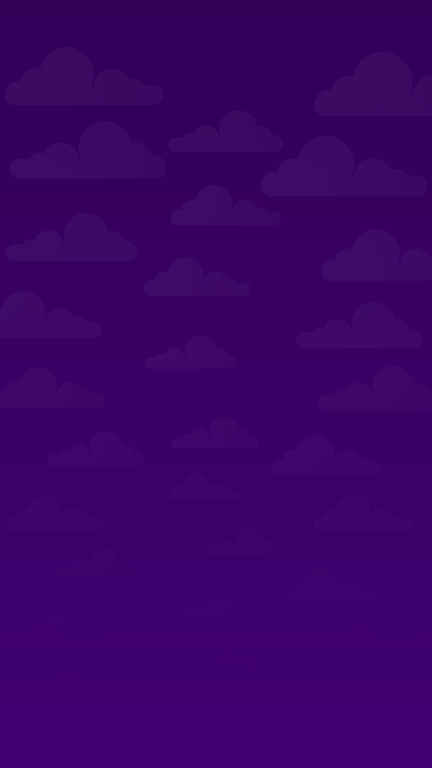
Write a WebGL 2 fragment shader that draws this pattern.

```glsl
#version 300 es
precision highp float;
// Night sky of flat-bottomed clouds over a violet gradient.
// Three staggered columns of jittered clouds shrink and fade toward the
// horizon; each cloud is a union of circles resting on a rounded base.

#define SKY_TOP vec3(0.200, 0.000, 0.345)
#define SKY_BOTTOM vec3(0.255, 0.000, 0.450)
#define CLOUD_TINT vec3(1.0, 1.0, 1.0)
#define CLOUD_ALPHA 0.043
#define ROWS 10
#define COLUMNS 3
#define NEAR_WIDTH 0.40
#define FAR_WIDTH 0.13
#define JITTER vec2(0.19, 0.026)
#define SMALL_SHARE 0.12

uniform vec2 u_resolution;
out vec4 fragColor;

float hash(vec2 p) {
    return fract(sin(dot(p, vec2(127.1, 311.7))) * 43758.5453);
}

float circle(vec2 p, vec2 center, float radius) {
    return length(p - center) - radius;
}

// Signed distance to a cloud of unit width, its base resting on y = 0.
float cloudDistance(vec2 p) {
    float baseX = clamp(p.x, -0.437, 0.437);
    float d = circle(p, vec2(baseX, 0.063), 0.063);
    d = min(d, circle(p, vec2(-0.31, 0.090), 0.075));
    d = min(d, circle(p, vec2(-0.175, 0.115), 0.115));
    d = min(d, circle(p, vec2(0.11, 0.195), 0.170));
    d = min(d, circle(p, vec2(0.30, 0.125), 0.105));
    d = min(d, circle(p, vec2(0.42, 0.075), 0.075));
    return max(d, -p.y);
}

// Coverage of one cloud, with its own size, offset and facing.
float cloudLayer(vec2 p, float column, float row, float aspect) {
    vec2 id = vec2(column, row);
    float middle = column == 1.0 ? 1.0 : 0.0;

    // Rows get closer together toward the horizon.
    float step = row + 0.5 * middle + 0.08 * column;
    float depth = 0.130 + 0.109 * step - 0.0026 * step * step;
    vec2 offset = vec2(hash(id + 3.7), hash(id + 8.3)) - 0.5;
    vec2 anchor = vec2(0.18 + 0.335 * column, 1.0 - depth);
    anchor += offset * JITTER;
    anchor.y *= aspect;

    // Middle clouds are smaller, and a few are tiny.
    float width = mix(NEAR_WIDTH, FAR_WIDTH, step / float(ROWS));
    width *= mix(0.85, 1.05, hash(id + 15.1)) * mix(1.0, 0.76, middle);
    width *= hash(id + 21.9) < SMALL_SHARE ? 0.5 : 1.0;

    vec2 local = (p - anchor) / width;
    float facing = hash(id + 31.4) < 0.5 ? -1.0 : 1.0;
    float d = cloudDistance(vec2(local.x * facing, local.y)) * width;
    float coverage = clamp(0.5 - d * u_resolution.x, 0.0, 1.0);
    return coverage * mix(1.0, 0.75, smoothstep(-0.3, 0.5, local.x));
}

void main() {
    vec2 p = gl_FragCoord.xy / u_resolution.x;
    float aspect = u_resolution.y / u_resolution.x;
    float height = p.y / aspect;

    // Cloud field
    float clouds = 0.0;
    for (int row = 0; row < ROWS; row++) {
        for (int column = 0; column < COLUMNS; column++) {
            clouds = max(clouds, cloudLayer(p, float(column), float(row), aspect));
        }
    }

    // Sky gradient with clouds dissolving toward the horizon
    vec3 color = mix(SKY_BOTTOM, SKY_TOP, height);
    float fade = smoothstep(0.02, 0.75, height);
    color = mix(color, CLOUD_TINT, clouds * CLOUD_ALPHA * fade);
    fragColor = vec4(color, 1.0);
}
```
